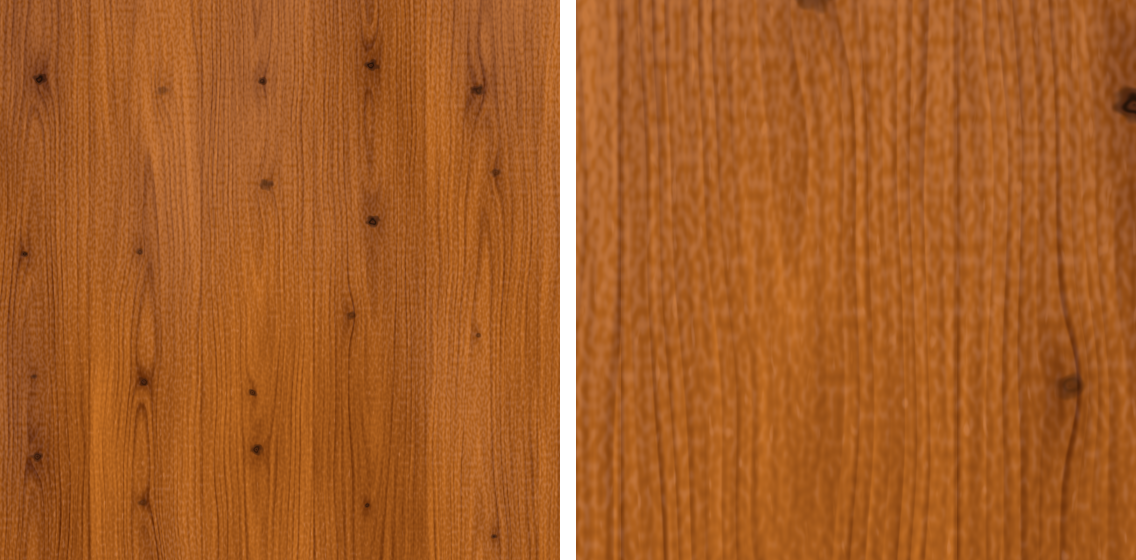
Left: the whole. Right: its middle third, enlarged.
A WebGL 1 fragment shader for this texture:

```glsl
precision highp float;
uniform vec2 u_resolution;

#define PLANK_WIDTH 0.2
#define PLANK_START 0.16
#define RING_DENSITY 85.0
#define RING_DARKNESS 0.55
#define ARCH_HEIGHT 0.06
#define ARCH_WIDTH 0.055
#define KNOT_SIZE 0.013
#define STREAK_CONTRAST 0.36
#define SPECKLE_CONTRAST 0.30
#define BASE_TONE 0.70

const vec3 DARK_WOOD = vec3(0.45, 0.21, 0.045);
const vec3 LIGHT_WOOD = vec3(0.73, 0.41, 0.13);
const vec3 KNOT_CORE = vec3(0.13, 0.06, 0.03);
const vec3 HAZE = vec3(0.0, 0.028, 0.09);

float hash(vec2 p) {
  return fract(sin(dot(p, vec2(127.1, 311.7))) * 43758.55);
}

float cornerGradient(vec2 cell, vec2 offset) {
  float angle = 6.2832 * hash(cell);
  return dot(vec2(cos(angle), sin(angle)), offset);
}

// Gradient noise, roughly -0.7 to 0.7
float noise(vec2 p) {
  vec2 i = floor(p), f = p - i;
  vec2 w = f * f * f * (f * (f * 6.0 - 15.0) + 10.0);
  vec2 e = vec2(1.0, 0.0);
  float low = mix(cornerGradient(i, f), cornerGradient(i + e.xy, f - e.xy), w.x);
  float high = mix(cornerGradient(i + e.yx, f - e.yx), cornerGradient(i + e.xx, f - e.xx), w.x);
  return mix(low, high, w.y);
}

vec3 wood(vec2 uv) {
  // Plank layout
  float along = (uv.x - PLANK_START) / PLANK_WIDTH;
  float id = floor(along);
  float across = (along - id - 0.5) * PLANK_WIDTH;
  float seamDistance = 0.5 * PLANK_WIDTH - abs(across);
  vec2 seed = vec2(id * 17.3, id * 5.7);

  // Arched grain, straightening towards the plank edges
  float bend = 0.022 * noise(vec2(uv.x * 4.0, uv.y * 2.5) + seed)
             + 0.007 * noise(vec2(uv.x * 16.0, uv.y * 7.0) + seed);
  float dx = across + bend;
  float rise = mod(id + 1.0, 4.0) < 2.0 ? 1.0 - uv.y : uv.y;
  float ring = sqrt(dx * dx + 0.0003)
             - ARCH_HEIGHT * rise * exp(-dx * dx / (ARCH_WIDTH * ARCH_WIDTH));

  // Knots push the grain aside and darken it
  float core = 0.0, halo = 0.0, knotRings = 0.0;
  float wobble = 0.5 * noise(uv * 110.0);
  for (int i = 0; i < 4; i++) {
    vec2 key = vec2(id + 7.0, float(i) + 3.0);
    float size = KNOT_SIZE * mix(0.4, 1.0, hash(key));
    vec2 center = vec2((hash(key + 11.0) - 0.5) * 0.07,
                       (float(i) + 0.15 + 0.7 * hash(key + 23.0)) / 4.0);
    vec2 d = vec2(across, uv.y) - center;
    vec2 spread = d / (size * vec2(1.7, 4.2));
    float reach = length(d * vec2(0.9, 1.1)) / size + wobble;
    float strength = mix(0.35, 1.0, hash(key + 31.0));
    float disc = strength * (1.0 - smoothstep(0.45, 1.05, reach));
    ring += 1.3 * size * exp(-dot(spread, spread));
    halo += 0.45 * strength * exp(-0.9 * dot(spread, spread));
    knotRings += disc * sin(reach * 13.0);
    core = max(core, disc);
  }

  // Annual rings: a slow darkening, then a crisp edge
  float phase = ring * RING_DENSITY + 0.8 * noise(vec2(ring * 25.0, uv.y * 0.7) + seed);
  float ringPart = fract(phase);
  float ringWeight = mix(0.15, 1.0, hash(vec2(floor(phase), id)));
  float line = smoothstep(0.4, 0.84, ringPart) * (1.0 - smoothstep(0.84, 1.0, ringPart));
  line *= ringWeight * (0.75 + 0.7 * noise(vec2(uv.x * 12.0, uv.y * 5.0)));

  // Fine fibres and pores
  float streaks = noise(vec2(ring * 150.0, uv.y * 3.0 + dx * 30.0) + seed)
                + 0.6 * noise(vec2(uv.x * 210.0, uv.y * 9.0));
  float speckle = noise(uv * vec2(240.0, 130.0));
  float fleck = smoothstep(0.36, 0.58, noise(uv * vec2(190.0, 55.0) + 40.0));

  // Broad shading
  float patches = noise(vec2(uv.x * 9.0, uv.y * 2.0) + seed);
  float tone = BASE_TONE - 0.10 * cos(2.0944 * (id + 1.0));
  tone += 0.14 * (smoothstep(0.02, 0.09, abs(across)) - 0.5) + 0.3 * patches;
  tone += 0.06 * (uv.y - 0.5) + 0.06 * smoothstep(0.0, 0.4, uv.x);
  tone += STREAK_CONTRAST * streaks + SPECKLE_CONTRAST * speckle + 0.2 * fleck;
  tone -= RING_DARKNESS * line + halo;
  tone -= 0.28 * (1.0 - smoothstep(0.0008, 0.003, seamDistance));

  // Colour
  float dullness = 0.30 + 0.45 * (uv.y - 0.5) + 0.7 * noise(uv * vec2(5.0, 2.0) + 9.0)
                 + 0.9 * speckle + 0.5 * fleck;
  vec3 color = mix(DARK_WOOD, LIGHT_WOOD, clamp(tone, -0.5, 1.15));
  color += HAZE * smoothstep(0.0, 0.75, dullness);
  vec3 knotColor = KNOT_CORE * (1.3 + 0.8 * knotRings);
  return mix(color, knotColor, 0.85 * core);
}

void main() {
  // Four samples per pixel keep the thin lines smooth
  vec3 sum = vec3(0.0);
  for (int i = 0; i < 4; i++) {
    vec2 shift = vec2(mod(float(i), 2.0), floor(float(i) / 2.0)) * 0.5 - 0.25;
    sum += wood((gl_FragCoord.xy + shift) / u_resolution);
  }
  gl_FragColor = vec4(sum * 0.25, 1.0);
}
```
